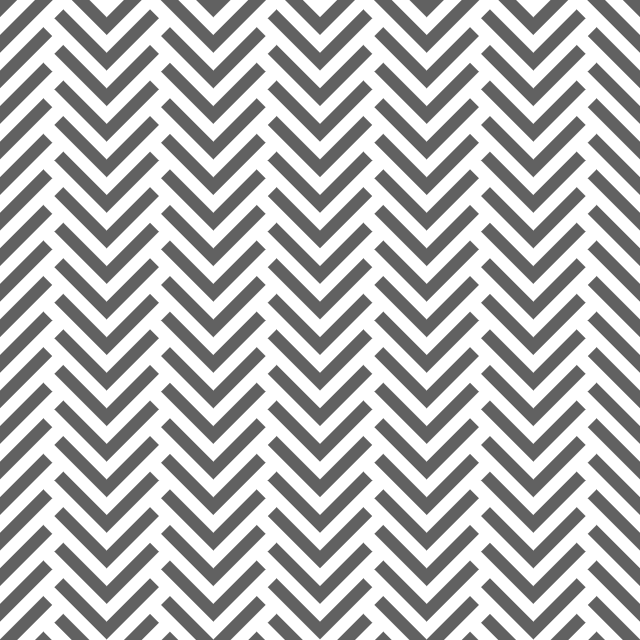
A Shadertoy shader for this pattern:

```glsl
// Broken herringbone: columns of V-shaped bars with square-cut ends on white.
// Each column is folded about its axis, so one slanted bar, repeated upward,
// draws both arms; every other column is shifted by half a row.

#define COLUMNS 6.0        // even, so the half-row shift wraps
#define ROWS 18.0
#define BAR_FILL 0.5       // vertical bar thickness, in rows
#define BAR_REACH 0.49     // outer corner of an arm from the axis, in columns
#define ROW_OFFSET 0.016   // height of the lowest V tip, in rows
#define BAR_COLOR vec3(0.38)
#define GROUND_COLOR vec3(1.0)

// Signed distance to the nearest chevron bar, in canvas units.
float chevronDistance(vec2 uv) {
    // Fold the column about its axis
    float column = floor(uv.x * COLUMNS + 0.5);
    float axisDistance = abs(uv.x - column / COLUMNS);

    // Height above the slanted centre line of the nearest bar
    float shift = ROW_OFFSET + 0.5 * mod(column + 1.0, 2.0);
    float row = (uv.y - axisDistance) * ROWS - shift - 0.5 * BAR_FILL;
    float height = (fract(row + 0.5) - 0.5) / ROWS;

    // Long sides, and the end cut at a right angle to them
    float halfThickness = 0.5 * BAR_FILL / ROWS;
    float side = abs(height) - halfThickness;
    float end = 2.0 * (axisDistance - BAR_REACH / COLUMNS) + height + halfThickness;
    return max(side, end) * inversesqrt(2.0);
}

void mainImage(out vec4 fragColor, in vec2 fragCoord) {
    vec2 uv = fragCoord / iResolution.xy;
    float pixel = 1.0 / min(iResolution.x, iResolution.y);

    // Edge coverage over one pixel
    float coverage = clamp(0.5 - chevronDistance(uv) / pixel, 0.0, 1.0);
    fragColor = vec4(mix(GROUND_COLOR, BAR_COLOR, coverage), 1.0);
}
```
